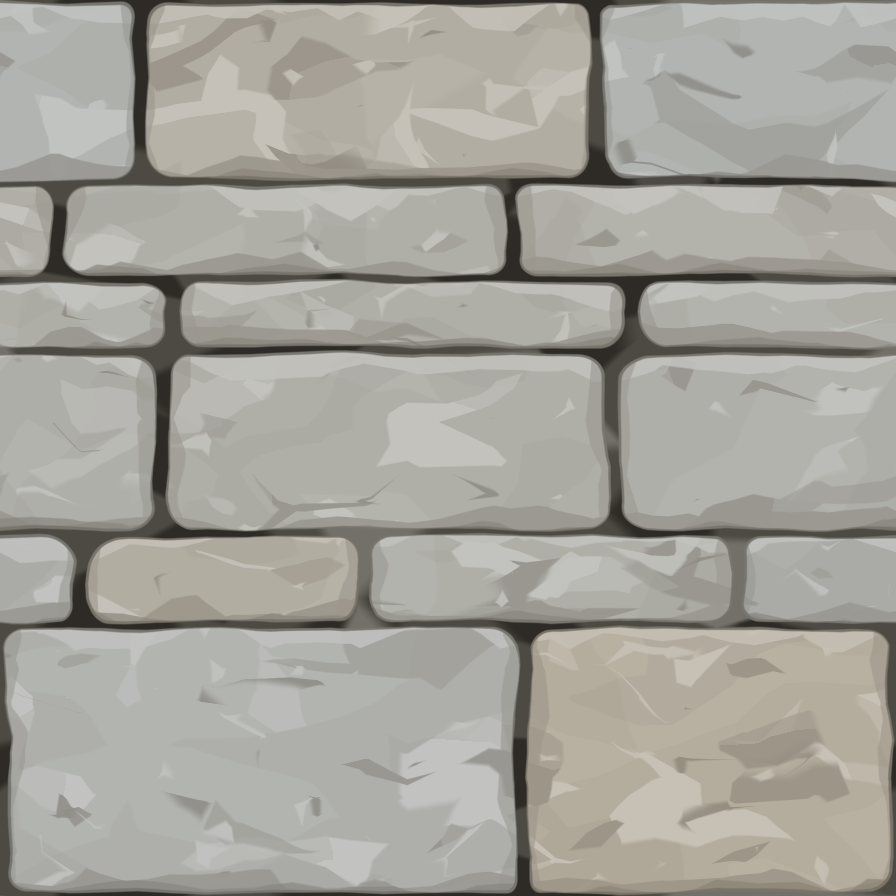
A Shadertoy shader for this texture:

```glsl
// Six courses of pale, chipped stone blocks with dark, uneven joints; tiles at its borders.
// Each pixel finds its block from course heights and joint positions, then gets
// a rounded outline, ragged rims and angular chips cut from piecewise-linear noise.

// Course boundaries from the bottom up.
const float courseEdge[7] = float[7](0.0, .302, .405, .609, .690, .797, 1.0);

// Positions of the vertical joints in each course (a repeated value adds no joint).
const vec3 courseJoints[6] = vec3[6](
    vec3(.001, .584, .584), vec3(.091, .404, .822), vec3(.181, .684, .684),
    vec3(.195, .707, .707), vec3(.065, .569, .569), vec3(.160, .665, .665));

// Warmth of the block to the right of each joint.
const vec3 courseWarmth[6] = vec3[6](
    vec3(-.1, 1., 1.), vec3(.65, .1, -.1), vec3(.15, .05, .05),
    vec3(.2, .1, .1), vec3(.15, .25, .25), vec3(.6, -.2, -.2));

float hash(vec2 cell, vec2 period, float seed) {
    return fract(sin(dot(mod(cell, period), vec2(127.1, 311.7)) + seed * 17.3) * 43758.5);
}

// Periodic noise, linear over randomly split triangles: its level sets are polygons.
float facetNoise(vec2 p, vec2 period, float seed) {
    p *= period;
    vec2 g = floor(p), f = p - g;
    float flip = step(.5, hash(g, period, seed + 5.3));
    f.x = mix(f.x, 1.0 - f.x, flip);
    float a = hash(g + vec2(flip, 0), period, seed);
    float b = hash(g + vec2(1.0 - flip, 0), period, seed);
    float c = hash(g + vec2(flip, 1), period, seed);
    float d = hash(g + vec2(1.0 - flip, 1), period, seed);
    return f.x > f.y ? a + (b - a) * f.x + (d - b) * f.y
                     : a + (c - a) * f.y + (d - c) * f.x;
}

float above(float value, float level, float softness) {
    return smoothstep(-softness, softness, value - level);
}

void mainImage(out vec4 fragColor, in vec2 fragCoord) {
    vec2 uv = fragCoord / iResolution.xy;
    float px = 1.0 / min(iResolution.x, iResolution.y);

    // Bend the joints slightly.
    vec2 bend = vec2(facetNoise(uv, vec2(7, 23), 1.), facetNoise(uv, vec2(13, 6), 2.)) - .5;
    vec2 p = fract(uv + bend * vec2(.010, .006));

    // Find the course, then the nearest joint on either side.
    int row = 0;
    for (int i = 1; i < 6; i++) if (p.y >= courseEdge[i]) row = i;
    float below = p.y - courseEdge[row], top = courseEdge[row + 1] - p.y;
    float left = 2.0, right = 2.0, warmth = 0.0;
    for (int i = 0; i < 3; i++) {
        float joint = courseJoints[row][i];
        float d = fract(p.x - joint);
        if (d < left) { left = d; warmth = courseWarmth[row][i]; }
        right = min(right, fract(joint - p.x));
    }

    // Block outline: depth is positive inside, with worn corners of varying radius.
    float wear = facetNoise(uv, vec2(21, 25), 3.);
    vec2 inset = vec2(min(left, right), min(below, top))
               - vec2(.0045, .002) - vec2(.005, .003) * wear;
    float radius = .012 + .026 * facetNoise(uv, vec2(9, 11), 4.);
    float depth = min(min(inset.x, inset.y), radius - length(max(radius - inset, 0.0)));

    // Stone tones.
    vec3 body = mix(vec3(.685, .687, .665), vec3(.705, .675, .615), warmth);
    vec3 tint = body - vec3(.69, .69, .66);
    vec3 pale = vec3(.765, .765, .745) + tint * .8;
    vec3 shade = vec3(.605, .595, .565) + tint * .7;
    vec3 rock = body;

    // Broad, faint planes across the faces.
    vec2 q = uv + .05 * (vec2(facetNoise(uv, vec2(9, 13), 6.),
                              facetNoise(uv, vec2(11, 10), 7.)) - .5);
    rock = mix(rock, pale, .22 * above(facetNoise(q, vec2(7, 12), 8.), .58, px * 8.));
    rock = mix(rock, shade, .2 * above(facetNoise(q, vec2(8, 13), 9.), .65, px * 8.));

    // Angular chips, wide and small.
    float chipTone = .55 + .45 * step(.5, facetNoise(q, vec2(10, 14), 10.));
    rock = mix(rock, pale, chipTone * above(facetNoise(q, vec2(13, 23), 11.), .73, px * 14.));
    rock = mix(rock, shade, chipTone * above(facetNoise(q, vec2(12, 27), 12.), .79, px * 14.));
    rock = mix(rock, pale, .9 * above(facetNoise(q, vec2(27, 43), 13.), .87, px * 26.));
    rock = mix(rock, shade - .04, .9 * above(facetNoise(q, vec2(17, 49), 14.), .92, px * 26.));

    // Ragged rims: lit above, shaded below and at the sides.
    float ragged = facetNoise(q, vec2(19, 17), 15.);
    float ragged2 = facetNoise(q, vec2(15, 19), 16.);
    rock = mix(rock, pale, .85 * above(.045 * ragged - .007, top, px));
    rock = mix(rock, shade, .6 * above(.024 * ragged2, inset.x, px));
    rock = mix(rock, shade, .9 * above(.038 * ragged2 - .003, below, px));
    rock = mix(rock, shade - .07, .7 * above(.022 * ragged - .004, below, px));

    // Joints: dark earth with blacker gaps and a few shallow, lighter stretches.
    float gap = facetNoise(uv, vec2(8, 14), 17.);
    vec3 mortar = mix(vec3(.30, .29, .26), vec3(.18, .17, .15), above(gap, .53, .04));
    mortar = mix(mortar, vec3(.45, .44, .41), above(facetNoise(uv, vec2(5, 9), 18.), .69, .03));

    // A thin worn fringe separates joint from face.
    vec3 fringe = vec3(.47, .46, .43) + tint * .5;
    vec3 color = mix(mortar, fringe, above(depth, 0.0, px));
    color = mix(color, rock, above(depth, .0005 + .0035 * ragged, px));
    fragColor = vec4(color, 1.0);
}
```
